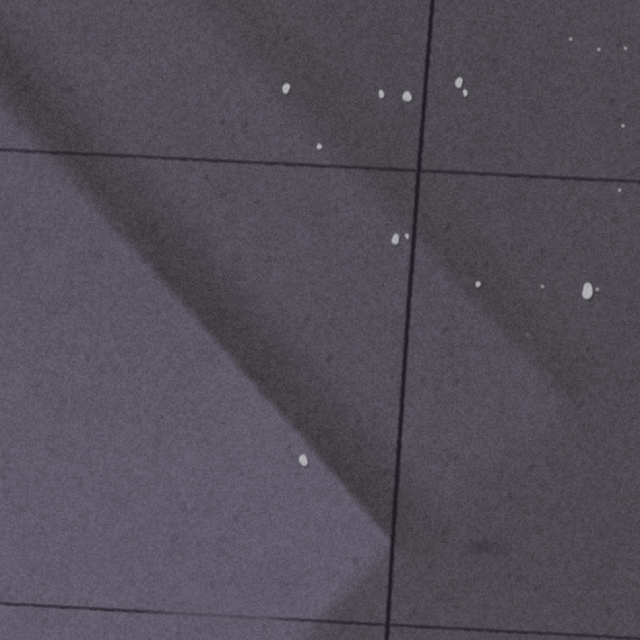
A Shadertoy shader for this texture:

```glsl
// Worn paving slabs with two diagonal soft-edged shadows, dark joints and pale chips.
// Signed line distances shape light and joints; layered sines mottle the stone;
// cellular noise gives the grain, the pits and the fine grit.

const vec3 LIT_LOW    = vec3(0.378, 0.354, 0.416);
const vec3 LIT_HIGH   = vec3(0.346, 0.326, 0.374);
const vec3 HALF_SHADE = vec3(0.328, 0.311, 0.352);
const vec3 FULL_SHADE = vec3(0.304, 0.290, 0.318);
const vec3 DEEP_SHADE = vec3(0.262, 0.249, 0.268);
const vec3 JOINT      = vec3(0.125, 0.105, 0.135);
const vec3 CHIP       = vec3(0.720, 0.715, 0.735);
const float GRAIN  = 0.066;
const float MOTTLE = 0.012;
const float PITS   = 0.045;

// Larger chips: centre and radius.
const int CHIP_COUNT = 11;
const vec3 CHIPS[CHIP_COUNT] = vec3[](
    vec3(0.447, 0.862, 0.009), vec3(0.596, 0.853, 0.007), vec3(0.636, 0.849, 0.010),
    vec3(0.717, 0.871, 0.009), vec3(0.727, 0.855, 0.006), vec3(0.499, 0.771, 0.006),
    vec3(0.618, 0.626, 0.009), vec3(0.636, 0.631, 0.005), vec3(0.747, 0.556, 0.006),
    vec3(0.918, 0.545, 0.013), vec3(0.474, 0.281, 0.010));

vec2 hash2(vec2 p) {
    vec3 q = fract(p.xyx * vec3(0.1031, 0.1030, 0.0973));
    q += dot(q, q.yzx + 33.33);
    return fract((q.xx + q.yz) * q.zy);
}

// x: distance to the nearest cell point, y: random tone of that cell.
vec2 cellular(vec2 p) {
    vec2 cell = floor(p), best = vec2(9.0, 0.0);
    for (int j = -1; j <= 1; j++)
    for (int i = -1; i <= 1; i++) {
        vec2 id = cell + vec2(i, j);
        float d = length(id + 0.1 + 0.8 * hash2(id) - p);
        if (d < best.x) best = vec2(d, hash2(id + 71.0).x);
    }
    return best;
}

float layeredSines(vec2 p) {
    float sum = 0.0, amp = 0.5;
    for (int i = 0; i < 5; i++) {
        sum += amp * sin(p.x + 1.7 * sin(p.y)) * cos(p.y * 1.1 - 1.3 * sin(p.x * 0.8));
        p = mat2(1.5, 1.1, -1.1, 1.5) * p + 2.3;
        amp *= 0.7;
    }
    return sum;
}

// Signed distance to the line a-b, positive on its left.
float sideOf(vec2 p, vec2 a, vec2 b) {
    vec2 d = normalize(b - a);
    return dot(p - a, vec2(-d.y, d.x));
}

float jointMask(float d, float halfWidth) {
    return 1.0 - smoothstep(0.0, halfWidth * 1.7, abs(d));
}

vec3 shadedStone(vec2 p) {
    float wobble = 0.003 * layeredSines(p * 38.0);
    float nearEdge = sideOf(p, vec2(0.0, 0.850), vec2(0.612, 0.154)) + wobble;
    float farEdge  = sideOf(p, vec2(0.326, 0.987), vec2(0.885, 0.375)) + wobble;
    float nearEnd  = sideOf(p, vec2(0.469, 0.0), vec2(0.612, 0.154)) + wobble;
    float farEnd   = sideOf(p, vec2(0.677, 0.180), vec2(0.885, 0.362)) + wobble;

    // Half shade ends at the far edge and the far end.
    float blur = mix(0.014, 0.050, smoothstep(0.5, 0.95, p.y));
    float halfLit = (1.0 - smoothstep(-blur, blur, farEdge)) * smoothstep(-0.03, 0.035, farEnd);
    vec3 col = mix(FULL_SHADE, HALF_SHADE, halfLit);
    float farBand = smoothstep(-blur, blur, farEdge) * (1.0 - smoothstep(0.01, 0.12, farEdge));
    farBand *= smoothstep(-0.03, 0.03, farEnd);
    col = mix(col, DEEP_SHADE, 0.52 * farBand);

    // Lit slab area, then the deep band along its border.
    float soft = mix(0.006, 0.028, smoothstep(0.45, 0.9, p.y));
    float border = smoothstep(-soft, soft + 0.004, nearEdge);
    float lit = (1.0 - border) * smoothstep(-0.018, 0.018, nearEnd);
    col = mix(col, mix(LIT_LOW, LIT_HIGH, smoothstep(0.15, 0.85, p.y)), lit);
    float band = border * (1.0 - smoothstep(0.025, 0.130, nearEdge));
    band *= smoothstep(-0.09, 0.03, nearEnd);
    col = mix(col, DEEP_SHADE, 0.95 * band);

    // Small stain beyond the corner.
    vec2 s = (p - vec2(0.757, 0.146)) / vec2(0.024, 0.012);
    return col - 0.06 * exp(-dot(s, s));
}

float chipMask(vec2 p, vec3 chip, float seed) {
    vec2 q = p - chip.xy;
    float a = atan(q.y, q.x);
    float radius = chip.z * (0.92 + 0.09 * sin(2.0 * a + seed * 2.4) + 0.05 * sin(3.0 * a + seed));
    float d = length(q * vec2(1.3, 0.95)) - radius;
    return 1.0 - smoothstep(-0.0035, 0.0020, d);
}

void mainImage(out vec4 fragColor, in vec2 fragCoord) {
    vec2 p = fragCoord / iResolution.xy;
    vec3 col = shadedStone(p);

    // Stone surface: broad stains, grain and sparse uneven pits.
    vec2 coarse = cellular(p * 130.0), fine = cellular(p * 330.0);
    float stain = layeredSines(p * 29.0 + 4.0);
    vec2 pit = cellular(p * 55.0 + 0.35 * layeredSines(p * 160.0));
    col += MOTTLE * (0.5 * layeredSines(p * 9.0) + 0.5 * stain);
    col += GRAIN * (0.35 * coarse.y + 0.75 * fine.y - 0.55) * vec3(1.0, 0.97, 1.06);
    float pitSize = 0.12 + 0.3 * smoothstep(0.86, 1.0, pit.y);
    col -= PITS * smoothstep(0.84, 0.98, pit.y) * (1.0 - smoothstep(0.0, pitSize, pit.x));

    // Joints: one upright and slightly bowed, two nearly level, all crumbling.
    float crumble = layeredSines(p * 150.0);
    float ragged = 0.0012 * crumble;
    float strength = 0.88 + 0.22 * crumble;
    float bow = 0.003 * sin(3.1416 * p.y);
    float upright = sideOf(p, vec2(0.604, 0.0), vec2(0.676, 1.0)) - bow + ragged;
    float upper = sideOf(p, vec2(0.0, 0.766), vec2(1.0, 0.716)) + ragged;
    float lower = sideOf(p, vec2(0.0, 0.057), vec2(1.0, 0.002)) + ragged;
    float worn = 1.0 - 0.65 * smoothstep(0.20, 0.30, p.x) * (1.0 - smoothstep(0.40, 0.48, p.x));
    float joints = max(jointMask(upright, 0.0036), 0.72 * strength * jointMask(upper, 0.0030));
    joints = max(joints, 0.72 * worn * strength * jointMask(lower, 0.0028));
    col = mix(col, JOINT, clamp(joints, 0.0, 0.95));

    // Fine grit on the upper right, then the larger chips with a dark rim.
    vec2 grit = cellular(p * 24.0 + 5.0);
    float gritArea = smoothstep(0.80, 0.86, p.x) * smoothstep(0.3, 0.4, p.y);
    col = mix(col, CHIP, 0.6 * gritArea * step(0.97, grit.y) * (1.0 - smoothstep(0.03, 0.11, grit.x)));
    for (int i = 0; i < CHIP_COUNT; i++) {
        float seed = float(i) * 1.7;
        col *= 1.0 - 0.2 * chipMask(p + vec2(-0.002, 0.003), CHIPS[i], seed);
        col = mix(col, CHIP - GRAIN * fine.y, chipMask(p, CHIPS[i], seed));
    }
    fragColor = vec4(col, 1.0);
}
```
